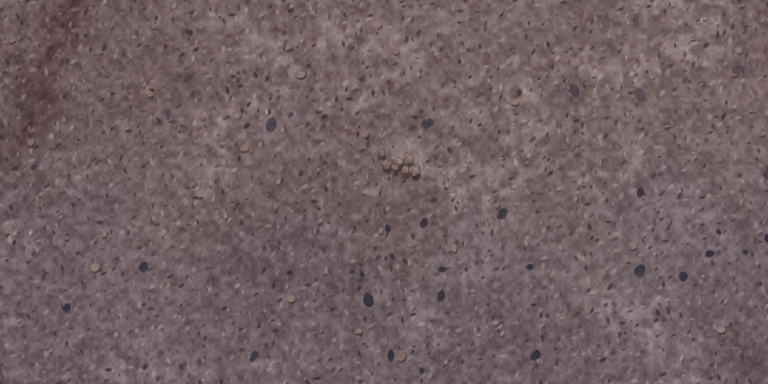
Reproduce this texture procedurally as a Shadertoy shader.

```glsl
// Weathered reddish-brown ground: mottled grit with pale and dark flecks,
// worn patches, bluish dark pebbles and one small clump of tan stones.
// Value noise gives the mottling; jittered cells scatter the grains.

const vec3 GROUND     = vec3(0.437, 0.366, 0.374);
const vec3 COOL_TINT  = vec3(-0.016, 0.004, 0.016);
const vec3 STAIN      = vec3(0.310, 0.225, 0.225);
const vec3 PALE_GRIT  = vec3(0.630, 0.560, 0.550);
const vec3 DARK_GRIT  = vec3(0.235, 0.180, 0.190);
const vec3 RUST_GRIT  = vec3(0.360, 0.260, 0.245);
const vec3 SLATE      = vec3(0.185, 0.170, 0.215);
const vec3 PALE_STONE = vec3(0.570, 0.490, 0.465);
const vec3 TAN_STONE  = vec3(0.490, 0.395, 0.365);
const vec3 SHADOW     = vec3(0.200, 0.155, 0.160);

const float COARSE_GRAIN = 0.11;
const float FINE_GRAIN   = 0.08;
const float SOFTNESS     = 0.0025;
const vec2  CLUMP_START  = vec2(0.998, 0.588);
const vec2  CLUMP_END    = vec2(1.088, 0.562);
const int   CLUMP_STONES = 8;

float hash(vec2 p) {
    return fract(sin(dot(p, vec2(127.1, 311.7))) * 43758.5453);
}

float noise(vec2 p) {
    vec2 i = floor(p), f = fract(p);
    f = f * f * (3.0 - 2.0 * f);
    return mix(mix(hash(i), hash(i + vec2(1, 0)), f.x),
               mix(hash(i + vec2(0, 1)), hash(i + vec2(1, 1)), f.x), f.y);
}

float fbm(vec2 p) {
    float sum = 0.0, amp = 0.533;
    for (int i = 0; i < 4; i++) {
        sum += amp * noise(p);
        p = p * 2.03 + 17.3;
        amp *= 0.5;
    }
    return sum;
}

// Coverage of a shape from its signed distance, never sharper than a pixel
float cover(float d) {
    float edge = max(SOFTNESS, 0.75 / iResolution.y);
    return 1.0 - smoothstep(-edge, edge, d);
}

// Scattered rough ellipses: x = coverage, y = random value of the grain
vec2 scatter(vec2 p, float cell, float density, vec2 radii, float slim, float seed) {
    vec2 best = vec2(0.0);
    vec2 home = floor(p / cell);
    vec2 rough = 0.5 * radii.x * (vec2(noise(p * 110.0), noise(p * 110.0 + 31.0)) - 0.5);
    for (int y = -1; y <= 1; y++)
    for (int x = -1; x <= 1; x++) {
        vec2 id = home + vec2(x, y);
        vec2 key = id + seed;
        if (hash(key + 3.7) > density) continue;
        vec2 center = (id + vec2(hash(key), hash(key + 51.3))) * cell;
        float angle = 1.1 + 2.2 * (hash(key + 7.9) - 0.5);
        float c = cos(angle), s = sin(angle);
        vec2 q = mat2(c, -s, s, c) * (p - center + rough);
        float size = hash(key + 13.1);
        float r = mix(radii.x, radii.y, size * size);
        float width = r * mix(slim, 1.0, 0.4 * hash(key + 23.9));
        float m = cover((length(q / vec2(r, width)) - 1.0) * width);
        if (m > best.x) best = vec2(m, hash(key + 37.7));
    }
    return best;
}

// Broad tints, stain and worn patches under the grit
vec3 groundColor(vec2 p, float worn) {
    vec3 col = GROUND + 0.09 * (fbm(p * 3.0 + 4.0) - 0.5);
    float cool = smoothstep(0.75, 0.1, p.y + 0.7 * (fbm(p * 4.0) - 0.5));
    col += COOL_TINT * (cool - 0.25);
    float along = 0.02 + 0.38 * (p.y - 0.55) + 0.08 * (fbm(p * 9.0) - 0.5);
    float stain = exp(-pow((p.x - along) / 0.055, 2.0)) * smoothstep(0.5, 0.65, p.y);
    col = mix(col, STAIN, 0.6 * stain * (0.4 + fbm(p * 30.0)));
    col += 0.075 * worn;
    col += COARSE_GRAIN * (noise(p * 62.0) - 0.5);
    col += FINE_GRAIN * (noise(p * vec2(135.0, 115.0) + 9.0) - 0.5);
    return col;
}

// Small heap of stones with a soft shadow beneath
vec3 addClump(vec3 col, vec2 p) {
    for (int pass = 0; pass < 2; pass++)
    for (int i = 0; i < CLUMP_STONES; i++) {
        float k = float(i);
        vec2 jitter = vec2(hash(vec2(k, 2.0)), hash(vec2(k, 5.0))) - 0.5;
        vec2 center = mix(CLUMP_START, CLUMP_END, k / float(CLUMP_STONES - 1));
        vec2 q = p - center - jitter * vec2(0.014, 0.034);
        float r = mix(0.010, 0.017, hash(vec2(k, 9.0)));
        q += 0.007 * (noise(p * 90.0 + k) - 0.5);
        if (pass == 0) {
            float d = length(q + vec2(-0.003, 0.012)) - r;
            col = mix(col, SHADOW, 0.7 * (1.0 - smoothstep(-0.007, 0.005, d)));
        } else {
            vec3 stone = mix(TAN_STONE, PALE_STONE, hash(vec2(k, 14.0)));
            stone += 0.07 * q.y / r + 0.08 * (noise(p * 120.0) - 0.5);
            stone *= 1.0 - 0.35 * smoothstep(0.65, 1.0, length(q) / r);
            col = mix(col, stone, cover(length(q) - r));
        }
    }
    return col;
}

void mainImage(out vec4 fragColor, in vec2 fragCoord) {
    vec2 p = fragCoord / iResolution.y;
    float low = smoothstep(0.9, 0.3, p.y);
    float worn = smoothstep(0.50, 0.72, fbm(p * 5.5 + 2.0) + 0.05 * low)
               * smoothstep(0.35, 0.70, noise(p * 38.0));
    vec3 col = groundColor(p, worn);

    // Fine grit
    vec2 rust = scatter(p, 0.036, 0.45, vec2(0.005, 0.011), 0.45, 11.0);
    col = mix(col, RUST_GRIT, 0.6 * rust.x * rust.y);
    vec2 dark = scatter(p, 0.029, 0.55, vec2(0.004, 0.010), 0.40, 83.0);
    col = mix(col, DARK_GRIT, dark.x * mix(0.25, 0.9, dark.y));
    vec2 pale = scatter(p, 0.027, 0.55, vec2(0.004, 0.010), 0.38, 167.0);
    col = mix(col, PALE_GRIT, pale.x * min(1.0, mix(0.15, 0.75, pale.y) + 0.4 * worn));

    // Sparse pebbles: pale ones cast a shadow, dark ones catch a little light
    vec2 shade = scatter(p + vec2(-0.002, 0.005), 0.17, 0.28, vec2(0.008, 0.015), 0.65, 241.0);
    col = mix(col, SHADOW, 0.6 * shade.x);
    vec2 stone = scatter(p, 0.17, 0.28, vec2(0.008, 0.015), 0.65, 241.0);
    col = mix(col, mix(TAN_STONE, PALE_STONE, stone.y) + 0.06 * (noise(p * 120.0) - 0.5), stone.x);
    vec2 slate = scatter(p, 0.12, 0.36, vec2(0.008, 0.020), 0.60, 319.0);
    vec3 slateColor = SLATE + 0.10 * slate.y * noise(p * 95.0);
    col = mix(col, slateColor, slate.x * mix(0.45, 0.95, low));

    fragColor = vec4(addClump(col, p), 1.0);
}
```
